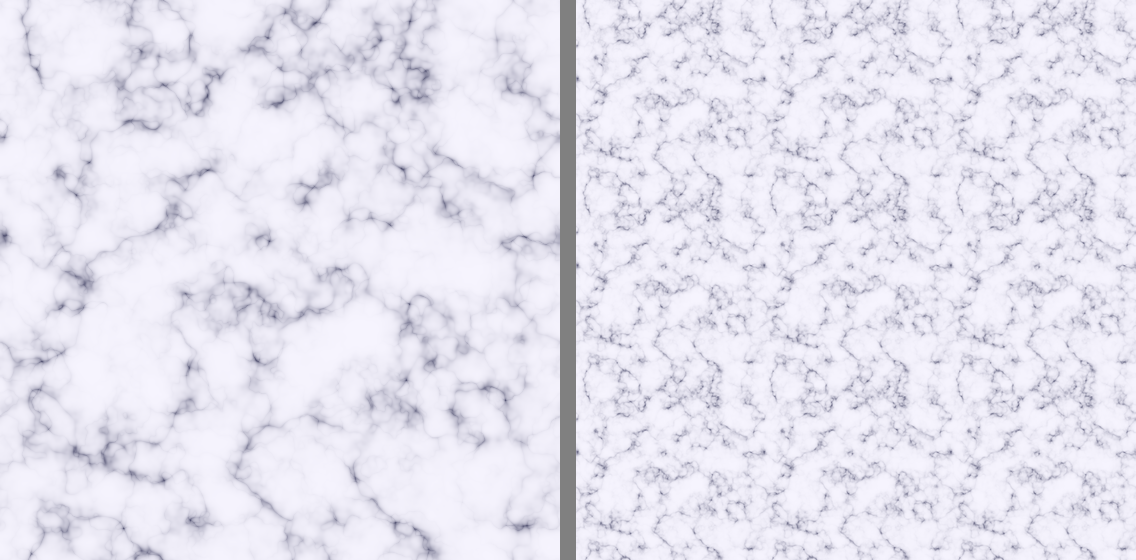
Left: one tile. Right: repeated 3 by 3.
This texture is drawn by a WebGL 1 fragment shader. Its source:

```glsl
precision highp float;

uniform vec2 u_resolution;

// Random unit vector for a lattice cell
vec2 randomDirection(vec2 cell) {
  vec3 h = fract(cell.xyx * vec3(0.1031, 0.1030, 0.0973));
  h += dot(h, h.yzx + 33.33);
  return normalize(fract((h.xx + h.yz) * h.zy) - 0.4999);
}

float cornerSlope(vec2 cell, vec2 corner, vec2 local, float period, float seed) {
  vec2 wrapped = mod(cell + corner, period);
  return dot(randomDirection(wrapped + seed * 17.0), local - corner);
}

// Gradient noise over the unit square, wrapping after a whole number of cells
float tiledNoise(vec2 uv, float period, float seed) {
  vec2 p = uv * period + seed * vec2(0.37, 0.73);
  vec2 cell = floor(p);
  vec2 f = p - cell;
  vec2 blend = f * f * f * (f * (f * 6.0 - 15.0) + 10.0);
  float low = mix(cornerSlope(cell, vec2(0.0, 0.0), f, period, seed),
                  cornerSlope(cell, vec2(1.0, 0.0), f, period, seed), blend.x);
  float high = mix(cornerSlope(cell, vec2(0.0, 1.0), f, period, seed),
                   cornerSlope(cell, vec2(1.0, 1.0), f, period, seed), blend.x);
  return mix(low, high, blend.y);
}

// Rough field whose zero line kinks and breaks into small loops
float roughField(vec2 uv, float period, float seed) {
  float total = 0.0;
  float amount = 1.0;
  for (int i = 0; i < 4; i++) {
    total += amount * tiledNoise(uv, period, seed + float(i));
    period *= 2.0;
    amount *= 0.5;
  }
  return total;
}

// Sharp valley along the zero line of a rough field
float crease(vec2 uv, float period, float seed) {
  float field = roughField(uv, period, seed);
  return pow(field * field + 0.0001, 0.25);
}

void main() {
  vec2 uv = gl_FragCoord.xy / u_resolution;

  // Lone creases stay faint; knots darken where several meet
  float clearance = crease(uv, 5.0, 1.0)
                  + 0.6 * crease(uv, 8.0, 6.0)
                  + 0.4 * crease(uv, 13.0, 11.0);
  float vein = min(exp(1.0 - 4.5 * clearance), 1.0);

  vec3 paleStone = vec3(0.967, 0.959, 0.998);
  vec3 darkVein = vec3(0.34, 0.34, 0.46);
  gl_FragColor = vec4(mix(paleStone, darkVein, vein), 1.0);
}
```
